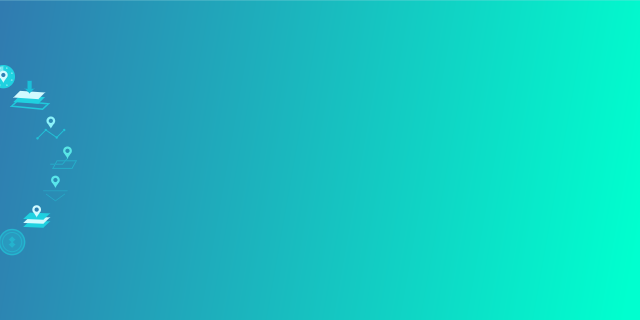
Give the GLSL for this background, as a WebGL 2 fragment shader.

```glsl
#version 300 es
precision highp float;

uniform vec2 u_resolution;
out vec4 outColor;

float unitsPerPixel;

void paint(inout vec3 color, vec3 ink, float dist, float alpha) {
    color = mix(color, ink, alpha * clamp(0.5 - dist / unitsPerPixel, 0.0, 1.0));
}

float segment(vec2 p, vec2 a, vec2 b) {
    vec2 ab = b - a;
    return length(p - a - ab * clamp(dot(p - a, ab) / dot(ab, ab), 0.0, 1.0));
}

// Parallelogram spanned by the half axes u and v
float plate(vec2 p, vec2 u, vec2 v) {
    float area = abs(u.x * v.y - u.y * v.x);
    vec2 k = abs(inverse(mat2(u, v)) * p) - 1.0;
    return max(k.x * area / length(v), k.y * area / length(u));
}

// Round head joined to a pointed cone, with a hole
float pin(vec2 p) {
    float cone = max(abs(p.x) * 0.831 - (p.y + 9.0) * 0.556, p.y + 2.8);
    return max(min(length(p) - 5.2, cone), 2.5 - length(p));
}

void main() {
    // The canvas is 384 units high
    unitsPerPixel = 384.0 / u_resolution.y;
    vec2 p = gl_FragCoord.xy * unitsPerPixel;
    vec2 canvas = u_resolution * unitsPerPixel;

    const vec3 cyan = vec3(0.12, 0.82, 0.88);
    const vec3 ice = vec3(0.82, 0.98, 1.0);
    const vec3 blue = vec3(0.18, 0.50, 0.70);

    // Slightly tilted gradient
    vec2 slope = vec2(0.985, -0.174);
    float t = dot(p - 0.5 * canvas, slope) / dot(canvas, abs(slope)) + 0.5;
    vec3 color = mix(vec3(0.19, 0.48, 0.69), vec3(0.0, 1.0, 0.81), clamp(t * 1.025, 0.0, 1.0));
    paint(color, vec3(0.6, 0.85, 0.88), canvas.y - 1.0 - p.y, 0.3);

    // Dial with rim ticks and a pin
    vec2 q = p - vec2(4.0, 292.0);
    paint(color, cyan, length(q) - 14.0, 1.0);
    paint(color, ice, max(length(q) - 12.5, max(q.x, -q.y)), 0.5);
    float tick = abs(fract(atan(q.y, q.x) * 1.2732) - 0.5) * 8.0 - 0.7;
    paint(color, ice, max(tick, abs(length(q) - 11.0) - 0.8), 0.6);
    paint(color, blue, length(q - vec2(0.0, 2.0)) - 3.0, 1.0);
    paint(color, ice, pin(q - vec2(0.0, 2.0)), 1.0);

    // Stacked sheets below an arrow
    q = p - vec2(36.0, 258.0);
    paint(color, cyan, abs(plate(q, vec2(18.5, -1.8), vec2(3.5, 3.2))) - 0.9, 0.9);
    paint(color, cyan, plate(q - vec2(-1.0, 6.5), vec2(15.0, -1.0), vec2(4.0, 4.0)), 1.0);
    paint(color, ice, plate(q - vec2(-1.0, 12.0), vec2(15.0, -1.0), vec2(4.0, 4.0)), 1.0);
    q = p - vec2(35.5, 272.0);
    float shaft = max(abs(q.x) - 2.5, abs(q.y - 8.5) - 6.5);
    float head = max((abs(q.x) - q.y) * 0.707, q.y - 5.5);
    paint(color, vec3(0.10, 0.75, 0.85), min(shaft, head), 1.0);

    // Zigzag chart with round joints
    vec2 joints[4] = vec2[4](vec2(45, 218), vec2(55, 228), vec2(68, 219), vec2(77, 228));
    float chart = 99.0;
    for (int i = 0; i < 4; i++) {
        chart = min(chart, length(p - joints[i]) - 1.4);
        if (i > 0) chart = min(chart, segment(p, joints[i - 1], joints[i]) - 0.55);
    }
    paint(color, cyan, chart, 0.8);
    paint(color, vec3(0.55, 0.95, 0.98), pin(p - vec2(61.0, 239.0)), 1.0);

    // Tilted map outline crossed by a path
    float path = min(segment(p, vec2(61, 187), vec2(75, 187)), segment(p, vec2(75, 187), vec2(81, 194)));
    float outline = abs(plate(p - vec2(77.5, 186.5), vec2(11.5, 0.0), vec2(2.5, 4.5)));
    paint(color, cyan, min(path, outline) - 0.5, 0.55);
    paint(color, vec3(0.35, 0.90, 0.90), pin(p - vec2(81.0, 203.0)), 1.0);

    // Fine triangle
    q = vec2(abs(p.x - 66.5), p.y);
    float wedge = min(segment(q, vec2(0, 155), vec2(14, 155)), segment(q, vec2(0, 143), vec2(11, 151)));
    paint(color, cyan, wedge - 0.4, 0.45);
    paint(color, vec3(0.35, 0.90, 0.92), pin(p - vec2(66.5, 168.0)), 1.0);

    // Three layered tiles, from the lowest up
    for (int i = 0; i < 3; i++) {
        q = p - vec2(44.0, 115.0 + 4.8 * float(i));
        paint(color, i == 1 ? ice : cyan, plate(q, vec2(12.0, -0.5), vec2(4.0, 3.8)), 1.0);
    }
    paint(color, blue, length(p - vec2(44.0, 132.5)) - 3.0, 1.0);
    paint(color, ice, pin(p - vec2(44.0, 132.5)), 1.0);

    // Faint coin with rings and a diamond pair
    q = p - vec2(14.5, 93.5);
    paint(color, cyan, length(q) - 16.0, 0.28);
    paint(color, cyan, abs(length(q) - 15.0) - 0.8, 0.5);
    paint(color, cyan, abs(length(q) - 11.5) - 0.6, 0.4);
    paint(color, cyan, (abs(q.x) + abs(abs(q.y) - 3.0) - 3.8) * 0.707, 0.45);

    outColor = vec4(color, 1.0);
}
```
